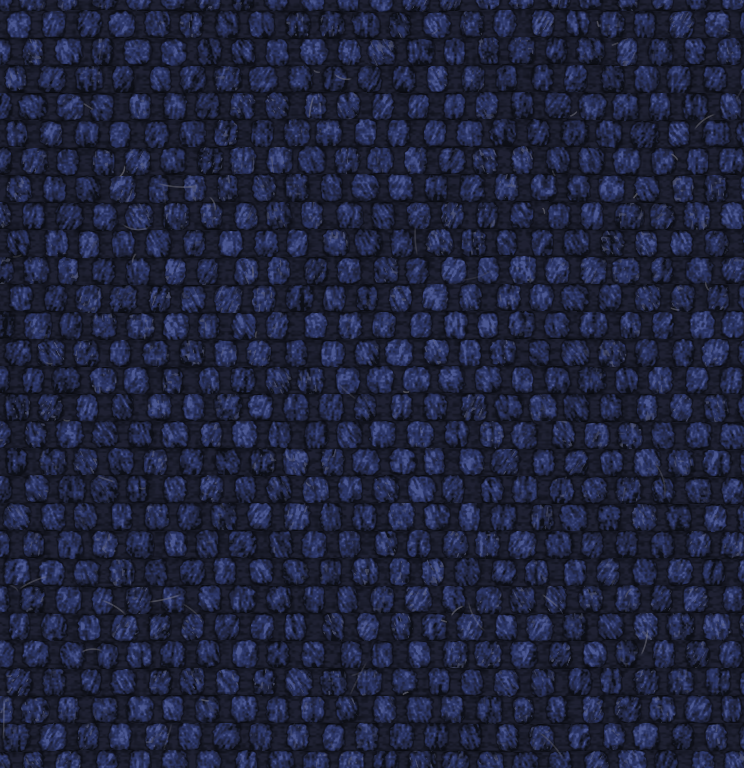
A Shadertoy shader for this texture:

```glsl
float hash(vec2 p) {
    vec3 h = fract(vec3(p.xyx) * 0.1031);
    h += dot(h, h.yzx + 33.33);
    return fract((h.x + h.y) * h.z);
}

float noise(vec2 p) {
    vec2 i = floor(p), f = fract(p);
    f = f * f * (3.0 - 2.0 * f);
    return mix(mix(hash(i), hash(i + vec2(1, 0)), f.x),
               mix(hash(i + vec2(0, 1)), hash(i + vec2(1, 1)), f.x), f.y);
}

// Yarn colour from deep shadow (0) to lit fibre (1)
vec3 yarnColor(float tone) {
    vec3 c = mix(vec3(0.05, 0.06, 0.09), vec3(0.13, 0.15, 0.26), smoothstep(0.0, 0.4, tone));
    c = mix(c, vec3(0.165, 0.205, 0.395), smoothstep(0.35, 0.66, tone));
    return mix(c, vec3(0.29, 0.34, 0.57), smoothstep(0.62, 1.0, tone));
}

// Dark yarn passing behind the raised blue knots
vec3 darkWeave(vec2 cell, vec2 p) {
    float across = abs(fract(cell.x) - 0.5) * 2.0;
    float ridge = 0.5 + 0.5 * cos(6.2832 * (cell.y * 3.0 + 0.3 * noise(p * 4.0)));
    float light = (0.35 + 0.65 * across) * (0.75 + 0.3 * ridge);
    light *= 1.0 - smoothstep(0.38, 0.5, abs(cell.y - 0.5)) * 0.45;
    light += 0.75 * (noise(p * vec2(10.0, 13.0)) - 0.5);
    return mix(vec3(0.045, 0.052, 0.08), vec3(0.12, 0.13, 0.20), clamp(light, 0.0, 1.0));
}

// Loose curved fibres lying over the cloth
float strayHairs(vec2 uv) {
    float cover = 0.0;
    for (int i = 0; i < 60; i++) {
        float k = float(i);
        vec2 q = uv - vec2(hash(vec2(k, 1.7)), hash(vec2(k, 8.3)));
        float angle = 6.2832 * hash(vec2(k, 4.1));
        q = mat2(cos(angle), -sin(angle), sin(angle), cos(angle)) * q;
        float halfLength = mix(0.005, 0.03, pow(hash(vec2(k, 6.9)), 3.0));
        q.y += (hash(vec2(k, 2.2)) - 0.5) * 0.6 * q.x * q.x / halfLength;
        float line = 1.0 - smoothstep(0.0003, 0.0018, abs(q.y));
        line *= 1.0 - smoothstep(0.6, 1.0, abs(q.x) / halfLength);
        cover = max(cover, line * mix(0.15, 0.55, hash(vec2(k, 9.4))));
    }
    return cover;
}

void mainImage(out vec4 fragColor, in vec2 fragCoord) {
    vec2 uv = fragCoord / iResolution.xy;

    // Alternating rows, counted downward and slightly bent
    vec2 p = vec2(uv.x * 21.3, (1.0 - uv.y) * 28.0 - 0.375);
    p.y += 0.10 * (noise(uv * vec2(7.0, 5.0)) - 0.5);
    p.x += 0.12 * (noise(uv * vec2(4.0, 9.0) + 20.0) - 0.5);
    float row = floor(p.y);
    p.x += 0.5 * mod(row, 2.0) + 0.08 * (hash(vec2(row, 51.0)) - 0.5);
    vec2 id = vec2(floor(p.x), row);
    vec2 cell = p - id;
    vec2 seed = id + 40.0;

    vec3 color = darkWeave(cell, p);

    // Rounded knot with its own size, offset and ragged outline
    vec2 jitter = vec2(hash(seed + 3.1), hash(seed + 7.7)) - 0.5;
    vec2 size = vec2(mix(0.30, 0.405, hash(seed + 11.3)), mix(0.48, 0.535, hash(seed + 17.9)));
    vec2 q = (cell - 0.5 - jitter * vec2(0.12, 0.05)) / size;
    vec2 a = abs(q);
    float radius = pow(a.x * a.x * a.x + a.y * a.y * a.y, 1.0 / 3.0);
    radius += 0.18 * (noise(p * 9.0 + 5.0) - 0.5);
    float knot = 1.0 - smoothstep(0.86, 1.04, radius);
    color *= mix(0.62, 1.0, smoothstep(0.96, 1.16, radius));

    // Steep fibres, groove between plies, and rounded shading
    float slant = (hash(seed + 23.0) - 0.5) * 0.9;
    vec2 along = vec2(cell.x + slant * (cell.y - 0.5), cell.y);
    float fibre = noise(along * vec2(14.0, 4.5) + seed * 19.0) - 0.5;
    float fuzz = noise(p * vec2(16.0, 13.0) + 70.0) - 0.5;
    float groove = exp(-pow((q.x + slant * 0.3 * q.y + jitter.y * 0.5) * 5.0, 2.0));
    groove *= smoothstep(0.4, 0.9, hash(seed + 29.0));
    float tone = 0.40 + 0.25 * hash(seed + 31.0) + 0.08 * (noise(uv * 5.0 + 9.0) - 0.5);
    tone += 0.62 * fibre + 0.42 * fuzz - 0.30 * groove;
    tone += 0.11 - 0.36 * pow(min(radius, 1.1), 3.0) - 0.09 * q.y - 0.05 * q.x;
    color = mix(color, yarnColor(clamp(tone, 0.0, 1.0)), knot);

    // Pale greyish glints on some knots
    float glint = smoothstep(0.72, 0.95, noise(along * vec2(15.0, 7.0) + seed * 7.0));
    glint *= knot * smoothstep(0.3, 0.8, hash(seed + 37.0));
    color = mix(color, vec3(0.37, 0.39, 0.50), 0.55 * glint);

    color = mix(color, vec3(0.50, 0.50, 0.54), strayHairs(uv));
    fragColor = vec4(color, 1.0);
}
```
